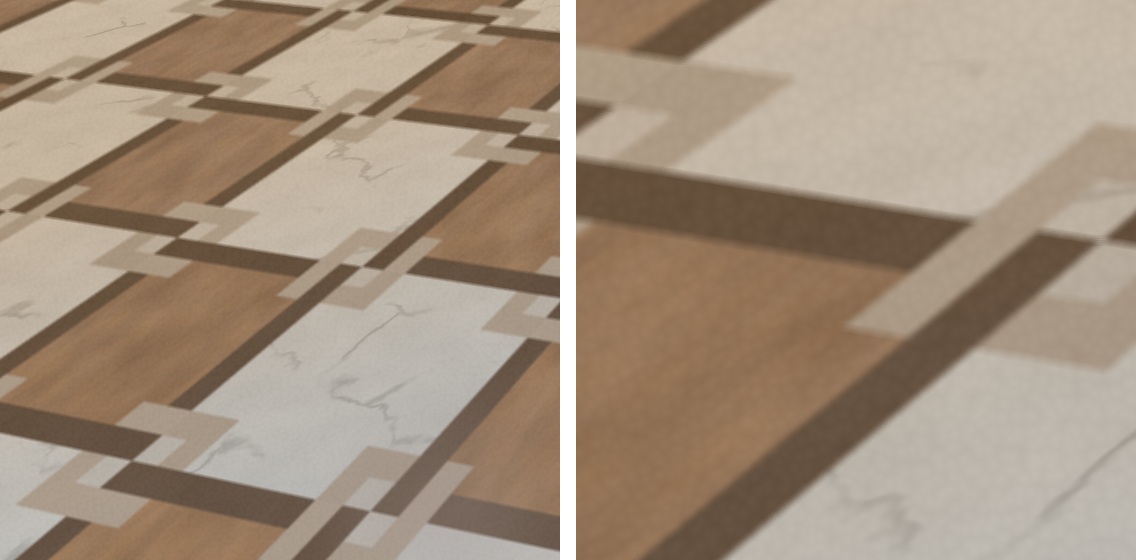
Left, the full canvas; right, a detail of the centre.
A Shadertoy shader for this pattern:

```glsl
// Checkered marble and wood floor with dark bars and interlocking beige corner bands, in perspective.

vec2 hash2(vec2 p) {
    return fract(sin(vec2(dot(p, vec2(127.1, 311.7)), dot(p, vec2(269.5, 183.3)))) * 4375.85);
}

// Distances to the nearest and second nearest cell centre
vec2 cellular(vec2 p) {
    vec2 id = floor(p), nearest = vec2(8.0);
    for (int j = -1; j <= 1; j++)
    for (int i = -1; i <= 1; i++) {
        vec2 cell = id + vec2(i, j);
        float d = length(cell + hash2(cell) - p);
        nearest = d < nearest.x ? vec2(d, nearest.x) : vec2(nearest.x, min(nearest.y, d));
    }
    return nearest;
}

float layeredSines(vec2 p) {
    float sum = 0.0, amp = 0.5;
    for (int i = 0; i < 5; i++) {
        sum += amp * sin(p.x + 1.7 * sin(p.y)) * cos(p.y + 1.3 * sin(p.x * 0.7));
        p = mat2(1.5, 1.1, -1.1, 1.5) * p + 2.3;
        amp *= 0.6;
    }
    return sum;
}

// Canvas to floor; z is the depth
vec3 toFloor(vec2 uv) {
    mat3 view = mat3(0.3906, -0.0947, -0.053,
                     0.5625, 0.4694, 0.235,
                     0.2357, 0.1771, 1.0);
    vec3 q = inverse(view) * vec3(uv, 1.0);
    return vec3(q.xy, 1.0) / q.z;
}

// Shares of marble, wood, dark bar and beige band
vec4 materials(vec2 p) {
    const float w = 0.11;
    vec2 corner = floor(p + 0.5);
    p -= corner;
    // Quarter turn at odd corners, half turn below each corner
    if (mod(corner.x + corner.y, 2.0) > 0.5) p = vec2(p.y, -p.x);
    if (p.y < 0.0) p = -p;

    bool longBand = p.y > w && p.y < 2.0 * w && abs(p.x) < 2.0 * w;
    bool shortBand = p.x > w && p.x < 2.0 * w && p.y < 2.0 * w;
    if (longBand || shortBand) return vec4(0, 0, 0, 1);
    if (p.x > 0.0) return max(p.x, p.y) < w ? vec4(0.7, 0, 0, 0.3) : vec4(1, 0, 0, 0);
    return p.y < w || p.x > -w ? vec4(0, 0, 1, 0) : vec4(0, 1, 0, 0);
}

void mainImage(out vec4 fragColor, in vec2 fragCoord) {
    vec2 uv = fragCoord / iResolution.xy;
    vec2 ground = toFloor(uv).xy;

    // Soft edges from a grid of samples
    vec4 share = vec4(0.0);
    for (int j = 0; j < 5; j++)
    for (int i = 0; i < 5; i++) {
        vec2 offset = (vec2(i, j) - 2.0) * 0.0013;
        share += materials(toFloor(uv + offset).xy) / 25.0;
    }

    // Marble: creamy far away, cool nearby, with a few broken veins
    float warmth = smoothstep(0.1, 0.95, uv.y - 0.3 * uv.x + 0.2);
    vec3 marble = mix(vec3(0.735, 0.73, 0.715), vec3(0.78, 0.712, 0.625), warmth);
    vec2 warped = ground * 2.6 + 0.25 * layeredSines(ground * 6.0);
    vec2 cells = cellular(warped);
    float vein = (1.0 - smoothstep(0.0, 0.12, cells.y - cells.x))
               * smoothstep(0.1, 0.6, layeredSines(ground * 4.0 + 5.0));
    marble += 0.018 * layeredSines(ground * 9.0) - 0.09 * vein;

    // Wood: cloudy streaks along the tile
    float streaks = layeredSines(ground * vec2(14.0, 5.0));
    float clouds = layeredSines(ground * 5.0 + 3.0);
    vec3 wood = vec3(0.575, 0.45, 0.34) + vec3(0.04, 0.035, 0.03) * (streaks + clouds);
    wood += vec3(0.03, 0.01, -0.01) * (0.5 - cellular(ground * vec2(9.0, 4.0)).x);

    vec3 bar = mix(vec3(0.39, 0.32, 0.265), vec3(0.4, 0.31, 0.22), warmth) + 0.015 * streaks;
    vec3 band = mix(vec3(0.655, 0.6, 0.54), vec3(0.68, 0.6, 0.505), warmth) + 0.012 * clouds;

    vec3 color = marble * share.x + wood * share.y + bar * share.z + band * share.w;

    // Tone of each tile, fine grain and a glossy patch
    color += 0.025 * (hash2(floor(ground)).x - 0.5);
    color += 0.025 * (0.45 - cellular(uv * 130.0).x);
    vec2 gloss = uv - vec2(0.8, 0.08);
    color = mix(color, vec3(0.66, 0.61, 0.6), 0.28 * exp(-25.0 * dot(gloss, gloss)));
    fragColor = vec4(color, 1.0);
}
```
